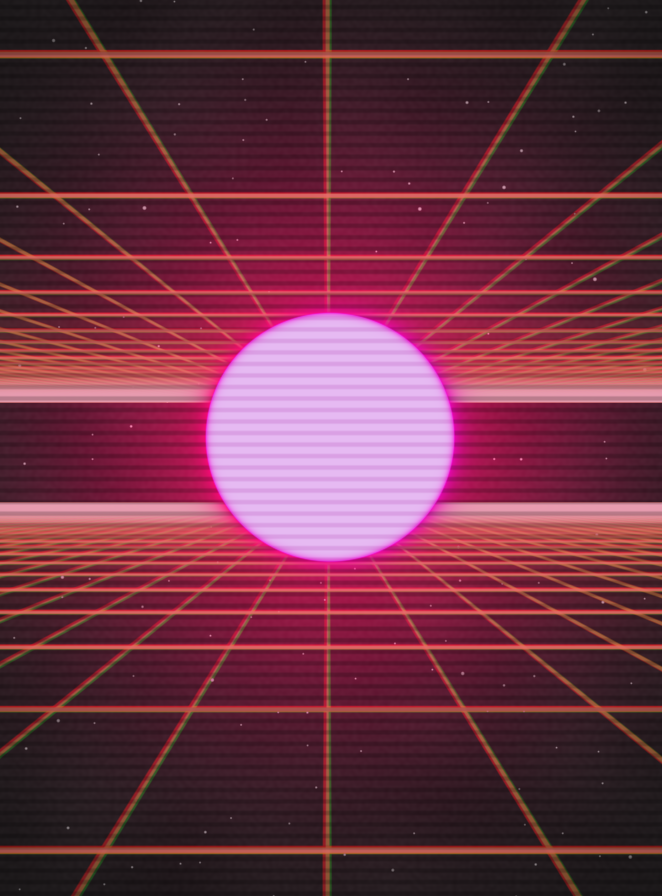
Reproduce this background procedurally as a WebGL 1 fragment shader.

```glsl
precision highp float;
// Retro neon scene: a pale striped sun between two mirrored perspective grids.

uniform vec2 u_resolution;

#define SUN_CENTER vec2(-0.001, 0.012)
#define SUN_RADIUS 0.139
#define GRID_CENTER vec2(-0.004, -0.005)
#define HORIZON_EDGE 0.056    // half height of the dark gap
#define VANISH_OFFSET 0.039   // vanishing height of each plane
#define ROW_SCALE 0.638
#define ROW_PHASE 0.575
#define COLUMN_SLOPE 0.614
#define FRINGE 0.0014
#define GLOW_SIZE 0.285
#define SCAN_PERIOD 0.01285
#define STAR_CELL 0.04

float hash(vec2 p) {
  p = fract(p * vec2(0.1031, 0.1137));
  p += dot(p, p.yx + 33.33);
  return fract((p.x + p.y) * p.x * 43.7);
}

float gradientDot(vec2 cell, vec2 offset) {
  float angle = 6.2832 * hash(cell);
  return dot(vec2(cos(angle), sin(angle)), offset);
}

float gradientNoise(vec2 p) {
  vec2 i = floor(p), f = fract(p);
  vec2 s = f * f * (3.0 - 2.0 * f);
  vec2 e = vec2(1.0, 0.0);
  return mix(mix(gradientDot(i, f), gradientDot(i + e, f - e), s.x),
             mix(gradientDot(i + e.yx, f - e.yx), gradientDot(i + 1.0, f - 1.0), s.x), s.y);
}

float stroke(float dist, float halfWidth) {
  float soft = max(0.0012, 0.7 / u_resolution.y);
  return 1.0 - smoothstep(halfWidth - soft, halfWidth + soft, dist);
}

// Distance to the nearest whole number
float nearest(float v) {
  return abs(fract(v + 0.5) - 0.5);
}

// Coverage of the rows (x) and columns (y) of both planes
vec2 gridCoverage(vec2 q, float widthScale) {
  float depth = max(abs(q.y) - VANISH_OFFSET, 0.012);
  float spacing = depth * depth / ROW_SCALE;
  float halfWidth = mix(0.0012, 0.0044, min(depth / 0.42, 1.0)) * widthScale;
  float row = stroke(nearest(ROW_SCALE / depth - ROW_PHASE) * spacing, halfWidth);
  row = mix(0.5, row, smoothstep(0.002, 0.007, spacing));
  float ray = q.x / depth;
  float columnDist = nearest(ray / COLUMN_SLOPE) * COLUMN_SLOPE * depth;
  float column = stroke(columnDist / sqrt(1.0 + ray * ray), halfWidth * 0.85);
  return vec2(row, column);
}

float stars(vec2 p) {
  vec2 cell = floor(p / STAR_CELL);
  vec2 jitter = vec2(hash(cell + 17.0), hash(cell + 41.0));
  float dist = length(p - (cell + 0.15 + 0.7 * jitter) * STAR_CELL);
  float size = mix(0.0008, 0.002, pow(hash(cell + 73.0), 4.0));
  return step(0.68, hash(cell + 97.0)) * stroke(dist, size);
}

void main() {
  vec2 p = (gl_FragCoord.xy - 0.5 * u_resolution) / u_resolution.y;
  vec2 q = p - GRID_CENTER;
  vec2 s = p - SUN_CENTER;
  float radius = length(s);
  float pixel = 1.0 / u_resolution.y;

  // Dark sky with a crimson halo
  float halo = exp(-pow(radius / GLOW_SIZE, 2.0));
  vec3 color = mix(vec3(0.135, 0.125, 0.13), vec3(0.86, 0.07, 0.36), halo);
  color += 0.025 * gradientNoise(p * 9.0) + 0.02 * gradientNoise(p * 170.0);
  color += 0.45 * stars(p + 3.0);

  // Warm haze gathering at both horizons
  float fromEdge = abs(q.y) - HORIZON_EDGE;
  float plane = smoothstep(-pixel, pixel, fromEdge);
  float haze = exp(-max(fromEdge, 0.0) / 0.04);
  color = mix(color, vec3(0.88, 0.38, 0.27), 0.7 * haze * plane);

  // Grid with split colour channels and a narrower blue core
  vec2 shift = vec2(FRINGE, -0.4 * FRINGE);
  vec2 red = gridCoverage(q + shift, 1.05);
  vec2 green = gridCoverage(q - shift, 0.9);
  vec2 blue = gridCoverage(q, 0.65);
  vec3 rows = vec3(red.x, green.x, blue.x) * plane;
  vec3 columns = vec3(red.y, green.y, blue.y) * plane;
  vec3 columnColor = mix(vec3(0.66, 0.40, 0.23), vec3(0.94, 0.48, 0.46), max(halo, haze));
  vec3 rowColor = mix(vec3(0.88, 0.43, 0.39), vec3(0.94, 0.42, 0.45), halo);
  color = mix(color, columnColor, columns * 0.85);
  color = mix(color, rowColor, rows * 0.9);

  // Pale bands along the horizon edges
  float band = plane * (1.0 - smoothstep(0.008, 0.032, fromEdge));
  color = mix(color, vec3(0.91, 0.63, 0.72), band * 0.9);

  // Sun, neon rim and its red-to-magenta glow
  float sunDist = radius - SUN_RADIUS;
  float side = smoothstep(-SUN_RADIUS, SUN_RADIUS, s.x);
  vec3 rimColor = mix(vec3(1.0, 0.03, 0.48), vec3(0.92, 0.02, 0.74), side);
  color = mix(color, rimColor, 0.85 * exp(-max(sunDist, 0.0) / 0.011));
  float disc = 1.0 - smoothstep(-pixel, pixel, sunDist);
  vec3 sunColor = mix(vec3(0.90, 0.73, 0.95), vec3(0.95, 0.12, 0.86), exp(min(sunDist, 0.0) / 0.003));
  color = mix(color, sunColor, disc);

  // Scan lines, gentler on the sun, and darkened corners
  float scan = 1.0 - smoothstep(0.08, 0.3, nearest((p.y + 0.009) / SCAN_PERIOD));
  color *= 1.0 - scan * mix(vec3(0.2), vec3(0.05, 0.14, 0.06), disc);
  color *= 1.0 - 0.25 * smoothstep(0.35, 0.65, length(p));
  gl_FragColor = vec4(clamp(color, 0.0, 1.0), 1.0);
}
```
